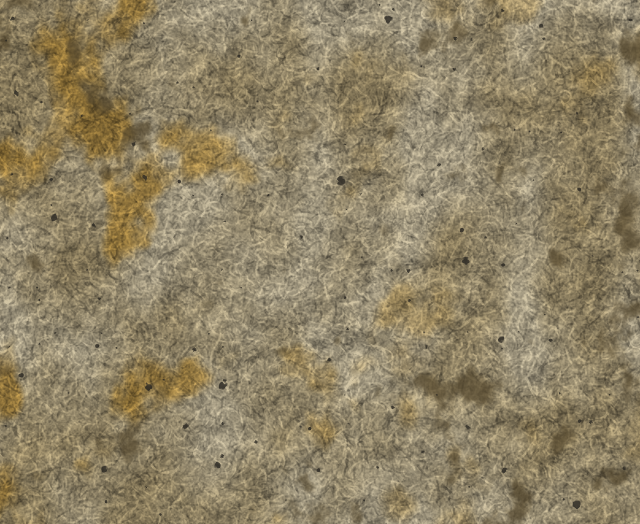
This texture is drawn by a Shadertoy shader. Its source:

```glsl
// Matted mineral wool: tan and grey felt with fine fibres, soft ridges, ochre stains and specks.

const vec3 TAN = vec3(0.538, 0.484, 0.360);
const vec3 GREY = vec3(0.570, 0.536, 0.450);
const vec3 OCHRE = vec3(0.56, 0.43, 0.17);
const vec3 CREVICE = vec3(0.32, 0.27, 0.17);
const vec3 SPECK = vec3(0.16, 0.15, 0.13);
const vec2 TO_LIGHT = vec2(-0.0045, 0.0075);
const float ROWS = 13.0;           // pressed ridges per canvas height
const float COLUMN_STEP = 0.205;   // spacing of the pale upright bands
const float RELIEF = 1.25;
const float FIBRE_CONTRAST = 0.19;
const float GRAIN_CONTRAST = 0.20;
const int FIBRE_LAYERS = 5;
const float TAU = 6.2831853;

float hash(vec2 p) {
    vec3 q = fract(p.xyx * 0.1031);
    q += dot(q, q.yzx + 33.33);
    return fract((q.x + q.y) * q.z);
}

float noise(vec2 p) {
    vec2 i = floor(p), f = fract(p);
    f = f * f * (3.0 - 2.0 * f);
    return mix(mix(hash(i), hash(i + vec2(1, 0)), f.x),
               mix(hash(i + vec2(0, 1)), hash(i + vec2(1, 1)), f.x), f.y);
}

float fbm(vec2 p) {
    float sum = 0.0, gain = 0.533;
    for (int i = 0; i < 4; i++) {
        sum += gain * noise(p);
        p = mat2(1.6, 1.2, -1.2, 1.6) * p + 17.3;
        gain *= 0.5;
    }
    return sum;
}

// Wavy horizontal ridges, strongest on the right
float ridges(vec2 p) {
    float wave = p.y * ROWS + 1.6 * noise(p * vec2(4.0, 3.0)) + 0.5 * noise(p * 14.0);
    float strength = smoothstep(0.25, 0.85, p.x) * (0.4 + 0.9 * noise(p * 5.0 + 40.0));
    return strength * sin(TAU * wave);
}

float height(vec2 p) {
    vec2 warp = vec2(noise(p * 11.0), noise(p * 11.0 + 50.0)) * 0.05;
    return fbm((p + warp) * vec2(17.0, 14.0)) + 0.05 * ridges(p);
}

// Short bent strands, lighter or darker than the felt
float fibres(vec2 p, float scale) {
    float sum = 0.0;
    float flow = TAU * noise(p * 7.0 + 9.0);
    float soft = scale / iResolution.y;
    for (int layer = 0; layer < FIBRE_LAYERS; layer++) {
        vec2 g = p * scale + float(layer) * vec2(37.37, 71.61);
        vec2 cell = floor(g);
        for (int k = 0; k < 9; k++) {
            vec2 id = cell + vec2(k % 3 - 1, k / 3 - 1);
            float seed = hash(id + 3.7);
            vec2 d = g - id - vec2(hash(id + 11.1), hash(id + 23.9));
            float angle = flow + 2.6 * (hash(id + 47.3) - 0.5);
            float c = cos(angle), s = sin(angle);
            d = vec2(c * d.x + s * d.y, c * d.y - s * d.x);
            d.y += (seed - 0.5) * 1.4 * d.x * d.x;
            float strand = 1.0 - smoothstep(0.02, 0.05 + soft, abs(d.y));
            strand *= 1.0 - smoothstep(0.35, 0.85, abs(d.x));
            sum += strand * (2.0 * hash(id + 61.7) - 0.95);
        }
    }
    return sum;
}

// Sparse ragged dots
float specks(vec2 p, float scale, float share) {
    vec2 g = p * scale, id = floor(g);
    vec2 centre = 0.3 + 0.4 * vec2(hash(id + 5.3), hash(id + 8.9));
    float radius = mix(0.03, 0.11, pow(hash(id + 31.0), 3.0));
    float d = length(g - id - centre) + 0.07 * (noise(g * 16.0) - 0.5);
    float edge = scale / iResolution.y;
    return step(hash(id + 77.0), share) * (1.0 - smoothstep(radius - edge * 0.5, radius + edge, d));
}

void mainImage(out vec4 fragColor, in vec2 fragCoord) {
    vec2 p = fragCoord / iResolution.y;

    // Broad patches and pale upright bands
    float sway = 0.05 * (fbm(p * 4.0) - 0.5);
    float band = pow(0.5 + 0.5 * cos(TAU * (p.x + sway - 0.6) / COLUMN_STEP), 3.0);
    band *= smoothstep(0.3, 0.65, p.x) * noise(p * vec2(3.0, 5.0) + 20.0);
    float patches = fbm(p * vec2(7.0, 6.0) + 80.0) - 0.5;
    float pale = clamp(0.42 + 2.2 * patches + 0.7 * band, 0.0, 1.0);
    vec3 color = mix(TAN, GREY, pale);

    // Ochre stains, more on the left
    float stain = smoothstep(0.58, 0.76, fbm(p * vec2(8.0, 7.0) + 131.0));
    color = mix(color, OCHRE, stain * mix(0.75, 0.3, smoothstep(0.2, 0.9, p.x)));

    // Relief, strands and grain
    float relief = height(p) - height(p + TO_LIGHT);
    float grain = noise(p * 210.0) + noise(p * 330.0 + 7.0) - 1.0;
    float strands = fibres(p, 38.0) + 0.7 * fibres(p + 5.0, 62.0);
    float tone = 1.0 + RELIEF * relief + 0.22 * patches + 0.10 * band + 0.035 * ridges(p);
    tone += FIBRE_CONTRAST * clamp(strands, -1.2, 1.4) + GRAIN_CONTRAST * grain;
    color *= clamp(tone, 0.45, 1.45);

    // Dark hollows and specks
    float hollow = smoothstep(0.66, 0.82, fbm(p * vec2(15.0, 12.0) + 211.0));
    color = mix(color, CREVICE, 0.7 * hollow);
    color = mix(color, SPECK, 0.8 * max(specks(p, 13.0, 0.14), specks(p + 3.0, 34.0, 0.09)));

    fragColor = vec4(color, 1.0);
}
```
